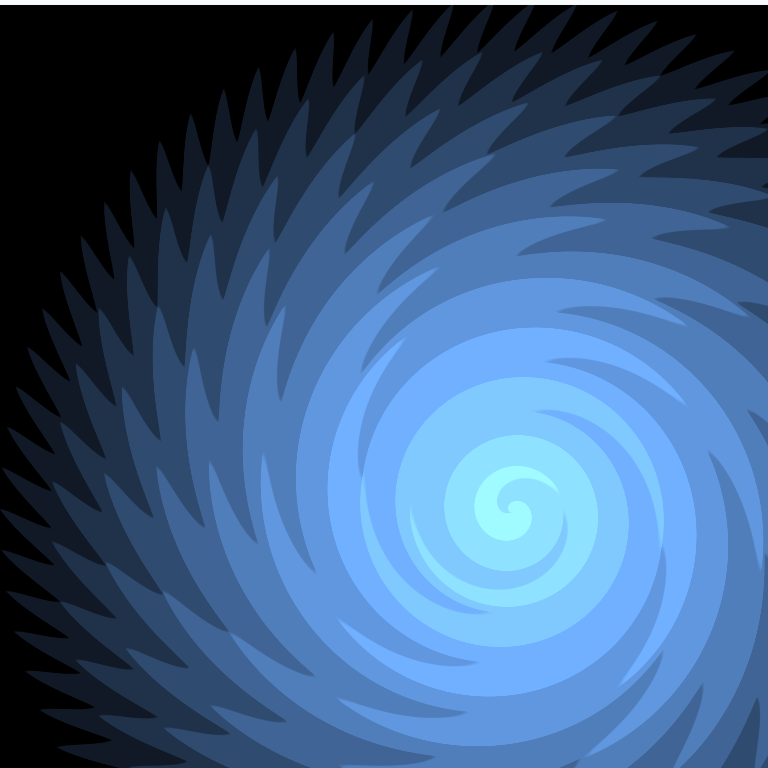
Give the GLSL for this background, as a three.js fragment shader.

```glsl
// Blue pinwheel of stepped rings whose swirling arms multiply outward on black.
#define CENTER vec2(0.6667, 0.3333)
#define RING_COUNT 10.0
#define RINGS_PER_UNIT 15.0
#define ARM_GROWTH 1.623
#define FIRST_TURN 0.067
#define TURN_PER_RING 0.4292
#define ROUNDNESS 0.5
#define EDGE_SOFTNESS 0.0008
#define STEP_COLOR vec3(0.0625, 0.0985, 0.146)
#define STRIP_COLOR vec3(0.97, 0.985, 0.985)
#define STRIP_HEIGHT 0.0065

varying vec2 vUv;

const float TAU = 6.2831853;

// Periodic arm outline: 1 at whole turns, 0 halfway between them.
float armProfile(float turns) {
  float pointed = abs(2.0 * fract(turns) - 1.0);
  float rounded = 0.5 + 0.5 * cos(TAU * turns);
  return mix(pointed, rounded, ROUNDNESS);
}

// Brightness level: each ring fades by one step between its swirling arms.
float swirlLevel(vec2 offset) {
  float radius = length(offset) * RINGS_PER_UNIT;
  float ring = floor(radius);
  float across = radius - ring;
  float angle = atan(offset.y, offset.x + 1e-6) / TAU;

  // The arm count grows geometrically; every arm twists one turn per ring.
  float arms = floor(pow(ARM_GROWTH, min(ring, RING_COUNT)) + 0.01);
  float turns = arms * angle + across - FIRST_TURN - TURN_PER_RING * ring;

  // Scale the soft edge by the slope of the outline.
  float slope = length(vec2(2.0, 2.0 * arms / (TAU * max(radius, 0.2))));
  float softness = EDGE_SOFTNESS * RINGS_PER_UNIT * slope;
  float inside = smoothstep(-softness, softness, armProfile(turns) - across);
  return max(RING_COUNT - 1.0 - ring + inside, 0.0);
}

void main() {
  vec3 color = min(STEP_COLOR * swirlLevel(vUv - CENTER), 1.0);

  // Pale strip along the top edge.
  float stripBottom = 1.0 - STRIP_HEIGHT;
  float strip = smoothstep(stripBottom - EDGE_SOFTNESS,
                           stripBottom + EDGE_SOFTNESS, vUv.y);
  gl_FragColor = vec4(mix(color, STRIP_COLOR, strip), 1.0);
}
```
